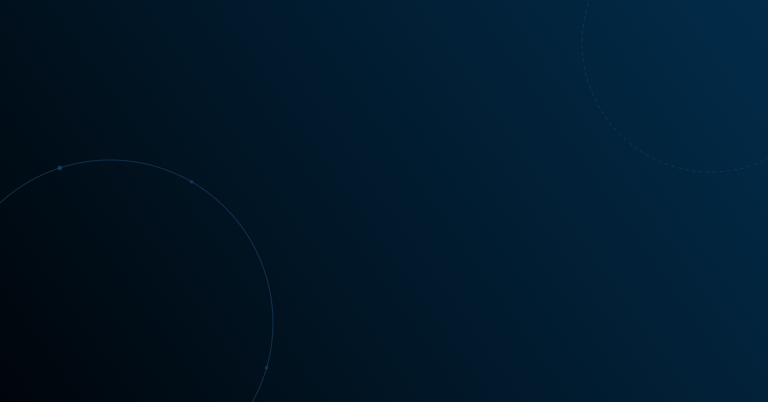
A WebGL 1 fragment shader for this background:

```glsl
precision highp float;
// A dark navy backdrop: a diagonal three-stop gradient, a thin ring carrying
// three beads, and a faint dashed ring in the upper right corner.
// Shapes are distance functions, measured in units of the canvas height.

uniform vec2 u_resolution;

const float TAU = 6.2831853;

const vec3 DEEP_NAVY = vec3(0.0, 0.020, 0.040);
const vec3 MID_NAVY = vec3(0.004, 0.093, 0.160);
const vec3 OCEAN_BLUE = vec3(0.010, 0.172, 0.290);
const vec3 RING_BLUE = vec3(0.13, 0.29, 0.44);
const vec3 BEAD_BLUE = vec3(0.07, 0.25, 0.43);

// Coverage of a filled shape from its signed distance.
float fill(float dist, float pixel) {
  return clamp(0.5 - dist / pixel, 0.0, 1.0);
}

// Coverage of a line, kept correct when it is thinner than a pixel.
float stroke(float dist, float width, float pixel) {
  return fill(dist - 0.5 * width, pixel) - fill(dist + 0.5 * width, pixel);
}

float circle(vec2 p, vec2 center, float radius) {
  return length(p - center) - radius;
}

// Dashes evenly spaced around a center; duty is the drawn share.
float dashes(vec2 offset, float count, float duty, float pixel) {
  float turn = atan(offset.y, offset.x) / TAU;
  float fromMiddle = abs(fract(turn * count) - 0.5);
  float spacing = TAU * length(offset) / count;
  return fill((fromMiddle - 0.5 * duty) * spacing, pixel);
}

// A bead sitting on a ring at an angle in degrees.
float bead(vec2 p, vec2 center, float ringRadius, float degrees, float size, float pixel) {
  float angle = radians(degrees);
  vec2 place = center + ringRadius * vec2(cos(angle), sin(angle));
  return fill(circle(p, place, size), pixel);
}

// Three-stop gradient from the lower left (0) to the upper right (1).
vec3 backdrop(float along, float middle) {
  vec3 lower = mix(DEEP_NAVY, MID_NAVY, clamp(along / middle, 0.0, 1.0));
  return mix(lower, OCEAN_BLUE, clamp((along - middle) / (1.0 - middle), 0.0, 1.0));
}

void main() {
  float pixel = 1.0 / u_resolution.y;
  vec2 p = gl_FragCoord.xy * pixel;
  vec2 canvas = u_resolution * pixel;

  // Gradient
  vec2 slope = vec2(1.0, 0.7);
  vec3 color = backdrop(dot(p, slope) / dot(canvas, slope), 0.45);

  // Dashed ring
  vec2 dashedCenter = vec2(1.769, 0.893);
  float dashed = stroke(circle(p, dashedCenter, 0.321), 0.0025, pixel)
               * dashes(p - dashedCenter, 116.0, 0.57, pixel);
  color = mix(color, RING_BLUE, 0.36 * dashed);

  // Solid ring
  vec2 ringCenter = vec2(0.274, 0.197);
  float ringRadius = 0.405;
  float ring = stroke(circle(p, ringCenter, ringRadius), 0.0025, pixel);
  color = mix(color, RING_BLUE, 0.52 * ring);

  // Beads
  float beads = bead(p, ringCenter, ringRadius, 108.0, 0.0055, pixel);
  beads = max(beads, 0.8 * bead(p, ringCenter, ringRadius, 60.0, 0.0043, pixel));
  beads = max(beads, 0.8 * bead(p, ringCenter, ringRadius, -16.0, 0.0043, pixel));
  color = mix(color, BEAD_BLUE, 0.85 * beads);

  gl_FragColor = vec4(color, 1.0);
}
```
